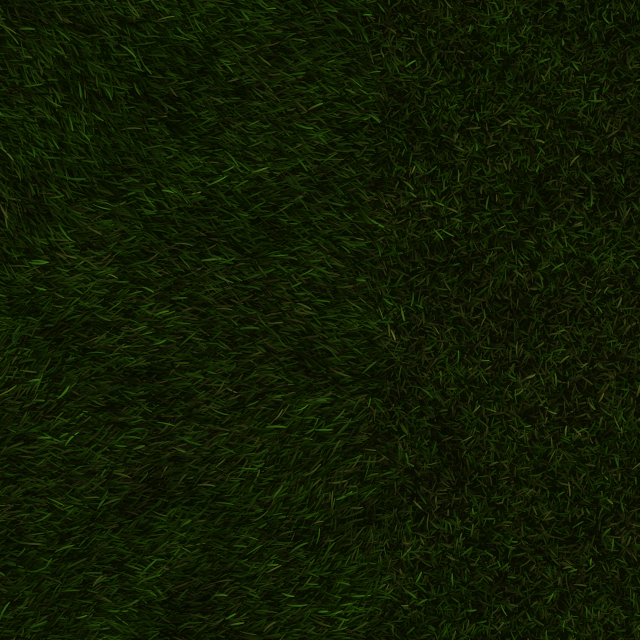
Reproduce this texture procedurally as a WebGL 2 fragment shader.

```glsl
#version 300 es
precision highp float;

uniform vec2 u_resolution;
out vec4 fragColor;

// Values to tune, lengths in canvas heights
const int LAYERS = 15;
const float CELL = 0.021;
const float BLADE_HALF_LENGTH = 0.0185;
const float BLADE_HALF_WIDTH = 0.00155;
const float BEND = 0.3;
const float SHADOW_STRENGTH = 0.24;
const float SHADOW_WIDTH = 0.0016;
const float SEAM_X = 0.59;
const float CLUMP_SCALE = 13.0;
const float GAIN = 1.16;
const vec3 SOIL = vec3(0.030, 0.042, 0.002);
const vec3 GREEN_TINT = vec3(0.53, 1.03, 0.02);
const vec3 STRAW_TINT = vec3(0.88, 0.96, 0.18);

vec4 hash4(vec3 p) {
    vec4 h = fract(p.xyzx * vec4(0.1031, 0.1030, 0.0973, 0.1099));
    h += dot(h, h.wzxy + 33.33);
    return fract((h.xxyz + h.yzzw) * h.zywx);
}

// Slow, layered sine variation in about -1..1
float drift(vec2 p) {
    return 0.5 * sin(7.0 * p.x + 3.0 * sin(5.0 * p.y + 1.0))
         + 0.3 * sin(13.0 * p.y - 6.0 * p.x + 2.0 * sin(9.0 * p.x))
         + 0.2 * sin(23.0 * p.x + 19.0 * p.y);
}

// Distance to the nearest scattered tuft centre
float clumps(vec2 p) {
    vec2 cell = floor(p);
    float nearest = 2.0;
    for (int j = -1; j <= 1; j++)
    for (int i = -1; i <= 1; i++) {
        vec2 id = cell + vec2(i, j);
        nearest = min(nearest, distance(p, id + hash4(vec3(id, 91.0)).xy));
    }
    return nearest;
}

// Share of short, tangled turf: low on the left, high on the right
float roughness(vec2 p) {
    float edge = SEAM_X + 0.015 * sin(31.0 * p.y);
    return smoothstep(edge - 0.04, edge + 0.04, p.x);
}

// Main lean of the long grass, in radians
float lean(vec2 p) {
    return mix(0.4, -0.42, smoothstep(0.25, 0.75, p.y)) + 0.45 * drift(p + 3.7);
}

vec3 bladeColor(float tone, float straw) {
    float level = 0.042 + 0.18 * tone + 0.13 * pow(tone, 14.0);
    vec3 tint = mix(GREEN_TINT, STRAW_TINT, straw);
    vec3 color = level * tint;
    color.b += 0.22 * max(level - 0.1, 0.0);
    return color;
}

// Paints one layer of blades over the colour below
vec3 paintLayer(vec3 color, vec2 p, float layer, float dryness, float pixel) {
    vec2 shift = layer * vec2(0.37, 0.61);
    vec2 cell = floor(p / CELL + shift);
    float height = layer / float(LAYERS - 1);
    for (int j = -1; j <= 1; j++)
    for (int i = -1; i <= 1; i++) {
        vec2 id = cell + vec2(i, j);
        vec4 place = hash4(vec3(id, layer + 1.0));
        vec4 look = hash4(vec3(id, layer + 47.0));
        vec2 center = (id + place.xy - shift) * CELL;
        float rough = roughness(center);

        // Blade frame, with a curved spine and tapering ends
        float spread = mix(1.5, 3.1, rough);
        float angle = lean(center) * (1.0 - 0.4 * rough) + (place.z - 0.5) * spread;
        float c = cos(angle), s = sin(angle);
        vec2 q = mat2(c, -s, s, c) * (p - center);
        float halfLength = BLADE_HALF_LENGTH * mix(0.45, 1.0, place.w) * mix(1.0, 0.72, rough);
        float along = q.x / halfLength;
        float offset = q.y - BEND * (look.w - 0.5) * halfLength * along * along;
        float width = BLADE_HALF_WIDTH * mix(0.6, 1.1, look.z) * (1.0 - 0.6 * along * along);
        float ends = 1.0 - smoothstep(0.8, 1.0, abs(along));

        // Soft shade below, then the blade itself
        float shade = 1.0 - smoothstep(0.0, width + SHADOW_WIDTH, abs(offset + 0.001));
        color *= 1.0 - SHADOW_STRENGTH * shade * ends;
        float cover = clamp((width - abs(offset)) / pixel + 0.5, 0.0, 1.0) * ends;
        float straw = smoothstep(-0.25, 0.3, dryness - look.y);
        float tone = look.x * mix(0.55, 1.0, height);
        float light = mix(0.72, 1.16, 0.5 + 0.5 * along) + 0.12 * offset / BLADE_HALF_WIDTH;
        color = mix(color, bladeColor(tone, straw) * light, cover);
    }
    return color;
}

void main() {
    vec2 p = gl_FragCoord.xy / u_resolution.y;
    float pixel = 1.0 / u_resolution.y;
    float tuft = clumps(p * CLUMP_SCALE + 0.4 * drift(p * 3.0));
    float rough = roughness(p);
    float middle = exp(-18.0 * (p.y - 0.4) * (p.y - 0.4));
    float dryness = 0.2 + 0.17 * rough + 0.14 * middle + 0.16 * drift(p * 1.7) + 0.25 * (tuft - 0.45);

    vec3 color = SOIL;
    for (int layer = 0; layer < LAYERS; layer++)
        color = paintLayer(color, p, float(layer), dryness, pixel);

    // Broad light and dark patches
    float patches = 1.0 + 0.13 * drift(p * 2.3 + 1.3) - 0.28 * (tuft - 0.42);
    fragColor = vec4(clamp(color * GAIN * patches, 0.0, 1.0), 1.0);
}
```
